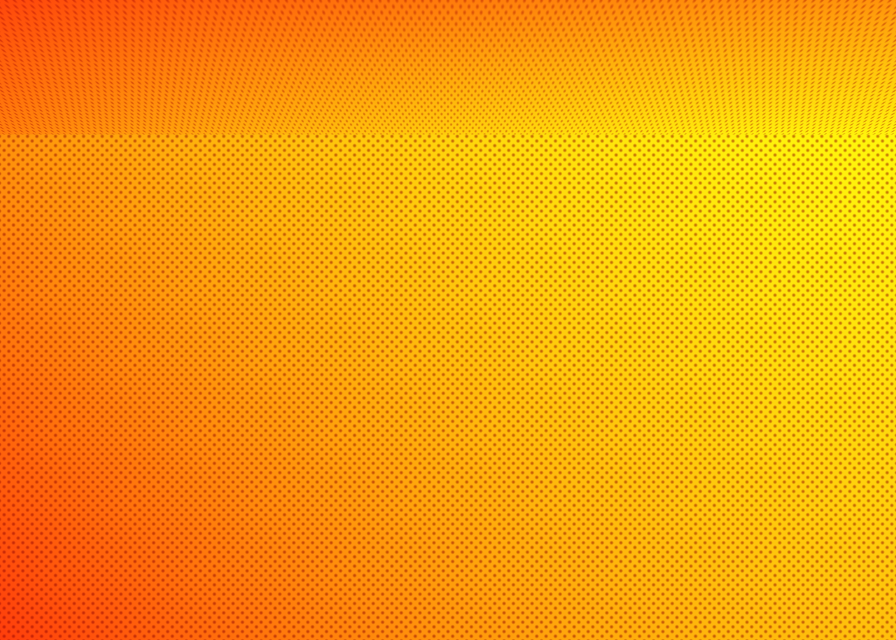
Reproduce this background procedurally as a Shadertoy shader.

```glsl
// Halftone backdrop: a dotted orange-to-yellow wall under a receding dotted ceiling.

const float HORIZON = 0.79;         // height of the wall's top edge
const float WALL_PITCH = 0.0146;    // dot spacing, in canvas heights
const float CEILING_PITCH = 0.0095;
const float DOT_RATIO = 0.155;      // dot radius relative to the spacing
const vec3 WALL_TINT = vec3(0.78, 0.50, 0.6);
const vec3 CEILING_TINT = vec3(0.86, 0.62, 0.7);

// Coverage of a staggered grid of soft round dots; blur is the edge half-width in p.
float staggeredDots(vec2 p, float pitch, float blur) {
    vec2 cell = p / pitch;
    vec2 even = fract(cell + 0.5) - 0.5;
    vec2 odd = fract(cell) - 0.5;
    float dist = min(length(even), length(odd)) * pitch;
    float radius = pitch * DOT_RATIO;
    return 1.0 - smoothstep(radius - blur, radius + blur, dist);
}

// Orange ramp: the green channel alone sets the hue from red to yellow.
vec3 warmColor(float green) {
    return vec3(1.0, green, 0.045);
}

// Brightening from left to right that levels off near the right edge.
float sideSweep(float across) {
    return 1.0 - pow(1.0 - across, 1.6);
}

// Wall light: strongest at the upper right, fading to red at the lower left.
float wallGreen(float across, float height) {
    float rise = 1.0 - pow(1.0 - clamp(height, 0.0, 1.0), 1.2);
    float sweep = sideSweep(across);
    return mix(mix(0.24, 0.75, sweep), mix(0.57, 0.96, sweep), rise);
}

// Ceiling light: yellow near the wall, deep orange at the top.
float ceilingGreen(float across, float rise) {
    float sweep = sideSweep(across);
    return mix(mix(0.50, 0.95, sweep), mix(0.28, 0.58, sweep), rise);
}

// Perspective map of the ceiling: columns fan out from the centre.
vec2 ceilingPlane(vec2 p, float scale) {
    return vec2(p.x / scale, 0.5 * (1.0 - 1.0 / scale));
}

void mainImage(out vec4 fragColor, in vec2 fragCoord) {
    vec2 uv = fragCoord / iResolution.xy;
    float pixel = 1.0 / iResolution.y;
    vec2 p = vec2((uv.x - 0.5) * iResolution.x * pixel, uv.y - HORIZON);

    // Wall
    vec3 wall = warmColor(wallGreen(uv.x, uv.y / HORIZON));
    float wallDots = staggeredDots(p + vec2(0.0, 0.003), WALL_PITCH,
                                   max(0.0019, 0.7 * pixel));
    wall *= mix(vec3(1.0), WALL_TINT, wallDots);

    // Ceiling
    float rise = clamp(p.y / (1.0 - HORIZON), 0.0, 1.0);
    float scale = 1.0 + 0.4 * rise;
    vec3 ceiling = warmColor(ceilingGreen(uv.x, rise));
    float ceilingDots = staggeredDots(ceilingPlane(p, scale), CEILING_PITCH,
                                      max(0.0014, 0.7 * pixel / scale));
    ceiling *= mix(vec3(1.0), CEILING_TINT, ceilingDots);

    // Join the two planes with a smooth edge
    float above = smoothstep(-pixel, pixel, p.y);
    fragColor = vec4(mix(wall, ceiling, above), 1.0);
}
```
